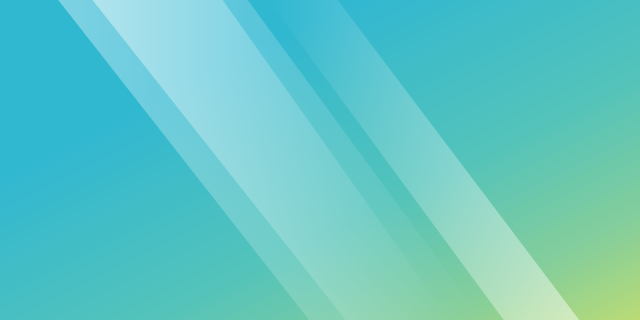
Reproduce this background procedurally as a WebGL 2 fragment shader.

```glsl
#version 300 es
precision highp float;
// Slanted translucent light beams over a diagonal blue-to-lime gradient.
// Each beam is the span between two straight edges, filled with white whose
// opacity ramps horizontally; the beams are layered over the gradient in turn.

uniform vec2 u_resolution;
out vec4 fragColor;

#define BLUE vec3(0.19, 0.72, 0.82)
#define TEAL vec3(0.33, 0.765, 0.73)
#define GREEN vec3(0.53, 0.81, 0.60)
#define LIME vec3(0.73, 0.86, 0.46)
#define OUTER_OPACITY 0.37
#define INNER_OPACITY 0.42
#define RIGHT_OPACITY 0.48
#define EDGE_SOFTNESS 1.4

// Position of t between two stops, clamped to 0..1.
float ramp(float start, float end, float t) {
    return clamp((t - start) / (end - start), 0.0, 1.0);
}

// Four-stop gradient running from the upper left to the lower right.
vec3 backdrop(vec2 p) {
    float t = 0.5 * (p.x + p.y);
    vec3 color = mix(BLUE, TEAL, ramp(0.27, 0.62, t));
    color = mix(color, GREEN, ramp(0.62, 0.85, t));
    return mix(color, LIME, ramp(0.85, 1.0, t));
}

// Coverage to the right of an edge given by its x at the top and bottom.
float rightOf(vec2 p, vec2 edge) {
    float offset = p.x - mix(edge.x, edge.y, p.y);
    return clamp(offset * u_resolution.x / EDGE_SOFTNESS + 0.5, 0.0, 1.0);
}

// Coverage of the beam between two edges.
float beam(vec2 p, vec2 leftEdge, vec2 rightEdge) {
    return rightOf(p, leftEdge) * (1.0 - rightOf(p, rightEdge));
}

void main() {
    // Canvas fractions with y measured downward from the top.
    vec2 p = gl_FragCoord.xy / u_resolution;
    p.y = 1.0 - p.y;
    vec3 color = backdrop(p);

    // Wide outer beam, fading out towards the right.
    float outer = beam(p, vec2(0.091, 0.483), vec2(0.387, 0.754));
    color = mix(color, vec3(1.0), outer * OUTER_OPACITY * ramp(0.754, 0.091, p.x));

    // Brighter beam nested inside it.
    float inner = beam(p, vec2(0.1445, 0.540), vec2(0.348, 0.703));
    color = mix(color, vec3(1.0), inner * INNER_OPACITY * ramp(0.703, 0.1445, p.x));

    // Separate beam that brightens towards the lower right.
    float right = beam(p, vec2(0.419, 0.787), vec2(0.5275, 0.905));
    color = mix(color, vec3(1.0), right * RIGHT_OPACITY * ramp(0.419, 0.905, p.x));

    fragColor = vec4(color, 1.0);
}
```
